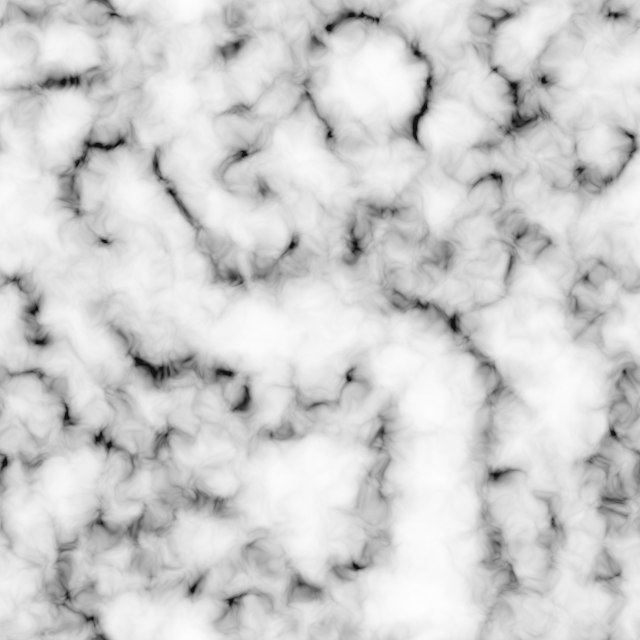
Write a WebGL 1 fragment shader that draws this texture.

```glsl
precision highp float;

uniform vec2 u_resolution;

const float BASE_CELLS = 5.0;      // noise cells across the tile, first octave
const int   OCTAVES = 5;
const float PERSISTENCE = 0.5;
const float NOISE_GAIN = 1.28;
const float CREASE_SOFTNESS = 0.02;
const float WARP_CELLS = 24.0;     // crinkles along the veins
const float WARP_AMOUNT = 0.018;
const float SHADE_STRENGTH = 0.64; // broad grey shading
const float SHADE_FALLOFF = 4.0;
const float VEIN_STRENGTH = 0.9;   // dark cores of the veins
const float VEIN_FALLOFF = 16.0;
const float DARKEST = 0.08;
const float TAU = 6.2831853;

float hash(vec2 cell, float seed) {
  vec3 p = fract(vec3(cell.xyx + seed * 7.31) * vec3(0.1031, 0.1030, 0.0973));
  p += dot(p, p.yzx + 33.33);
  return fract((p.x + p.y) * p.z);
}

// Contribution of one lattice corner; the lattice wraps at the period
float cornerSlope(vec2 cell, vec2 offset, float period, float seed) {
  float angle = TAU * hash(mod(cell, period), seed);
  return dot(vec2(cos(angle), sin(angle)), offset);
}

float gradientNoise(vec2 p, float period, float seed) {
  vec2 cell = floor(p);
  vec2 f = p - cell;
  vec2 fade = f * f * f * (f * (f * 6.0 - 15.0) + 10.0);
  vec2 right = vec2(1.0, 0.0);
  vec2 up = vec2(0.0, 1.0);
  float a = cornerSlope(cell, f, period, seed);
  float b = cornerSlope(cell + right, f - right, period, seed);
  float c = cornerSlope(cell + up, f - up, period, seed);
  float d = cornerSlope(cell + 1.0, f - 1.0, period, seed);
  return mix(mix(a, b, fade.x), mix(c, d, fade.x), fade.y);
}

// Absolute value with a rounded crease
float softAbs(float x) {
  return sqrt(x * x + CREASE_SOFTNESS * CREASE_SOFTNESS) - CREASE_SOFTNESS;
}

// Billowing puffs separated by creases at every scale
float turbulence(vec2 uv) {
  float sum = 0.0;
  float amplitude = 1.0;
  float cells = BASE_CELLS;
  for (int i = 0; i < OCTAVES; i++) {
    float seed = float(i) + 3.0;
    // Shift each octave so that lattice points do not line up
    vec2 shift = vec2(0.37, 0.71) * seed;
    float n = gradientNoise(uv * cells + shift, cells, seed);
    sum += amplitude * softAbs(n * NOISE_GAIN);
    amplitude *= PERSISTENCE;
    cells *= 2.0;
  }
  return sum;
}

void main() {
  vec2 uv = gl_FragCoord.xy / u_resolution;

  // Crinkle the outlines
  vec2 warp = vec2(gradientNoise(uv * WARP_CELLS, WARP_CELLS, 11.0),
                   gradientNoise(uv * WARP_CELLS, WARP_CELLS, 12.0));
  float billow = turbulence(uv + WARP_AMOUNT * warp);

  // Pale puffs, grey shading and dark veins
  float shade = SHADE_STRENGTH * exp(-SHADE_FALLOFF * billow);
  float vein = VEIN_STRENGTH * exp(-VEIN_FALLOFF * billow);
  float tone = clamp(1.0 - shade - vein, DARKEST, 1.0);

  gl_FragColor = vec4(vec3(tone), 1.0);
}
```
